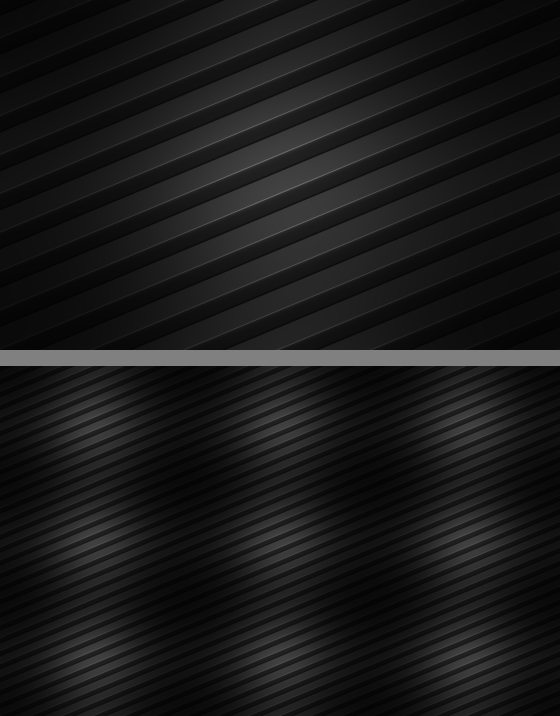
Top, the tile; bottom, the same tile 3 across and 3 down.
Reproduce this pattern procedurally as a Shadertoy shader.

```glsl
// Dark slanted slats under a soft central light. One sloped repeat coordinate
// gives flat raised bands, a bright bevel and a recessed band with a shadow.
// Whole repeats on both axes and a periodic glow make every edge wrap.

const float PI = 3.14159265;
const vec2  REPEATS = vec2(6.0, 9.0);       // slats across and down
const float PHASE = 0.53;                   // bevel position at the centre
const float GROOVE_WIDTH = 0.44;            // recessed share of one repeat
const float EDGE_SOFTNESS = 0.010;
const float RIM_WIDTH = 0.017;              // bright line on the bevel
const float BEVEL_FADE = 0.045;             // soft falloff into the groove
const float SHADOW_WIDTH = 0.075;
const vec2  GLOW_FALLOFF = vec2(1.25, 0.62);

const float SLAT_GREY = 0.255;
const float GROOVE_GREY = 0.128;
const float RIM_GREY = 0.17;
const float BEVEL_GREY = 0.11;

// Smooth light pool that repeats once per canvas
float centralGlow(vec2 centred) {
    vec2 s = sin(PI * centred);
    return exp(-dot(GLOW_FALLOFF, s * s));
}

// Grey level across one repeat; depth grows downward from the bevel
float slatProfile(float depth, float pixel) {
    float soft = max(EDGE_SOFTNESS, 0.75 * pixel);
    float fromBevel = fract(depth + 0.5) - 0.5;
    float groove = smoothstep(-soft, soft, fromBevel)
                 * (1.0 - smoothstep(-soft, soft, fromBevel - GROOVE_WIDTH));

    // Raised face, slightly lighter towards its lower edge
    float along = fract(depth - GROOVE_WIDTH) / (1.0 - GROOVE_WIDTH);
    float face = SLAT_GREY * mix(0.95, 1.03, clamp(along, 0.0, 1.0));

    // Recessed face, falling into shadow below the next slat
    float shade = smoothstep(GROOVE_WIDTH - SHADOW_WIDTH, GROOVE_WIDTH, fromBevel);
    float floorGrey = GROOVE_GREY * (1.06 - 0.3 * max(fromBevel, 0.0));
    floorGrey *= 1.0 - 0.55 * shade;
    floorGrey += BEVEL_GREY * exp(-max(fromBevel, 0.0) / BEVEL_FADE);

    // Thin highlight on the bevel
    float rim = fromBevel / max(RIM_WIDTH, 0.6 * pixel);
    return mix(face, floorGrey, groove) + RIM_GREY * exp(-rim * rim);
}

void mainImage(out vec4 fragColor, in vec2 fragCoord) {
    vec2 centred = fragCoord / iResolution.xy - 0.5;
    float depth = REPEATS.x * centred.x - REPEATS.y * centred.y + PHASE;
    float pixel = length(REPEATS / iResolution.xy);

    float grey = slatProfile(depth, pixel) * centralGlow(centred);
    fragColor = vec4(vec3(grey), 1.0);
}
```
